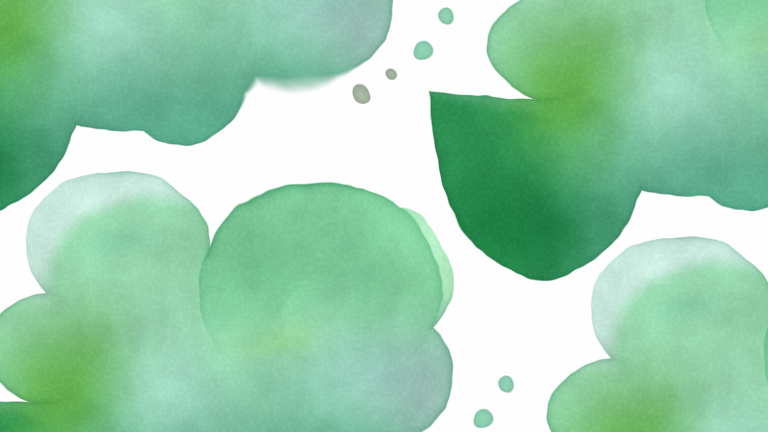
This background is drawn by a Shadertoy shader. Its source:

```glsl
// Watercolour washes in green on white paper: one blot motif, built from
// ellipses with warped rims, is repeated on a slanted lattice. Soft glows tint
// it, and layered sines and cellular noise give ragged edges and paper grain.

vec2 hash2(vec2 p) {
    return fract(sin(vec2(dot(p, vec2(127.1, 311.7)), dot(p, vec2(269.5, 183.3)))) * 4375.5);
}

// Distance to the nearest scattered cell point
float cellular(vec2 p) {
    vec2 cell = floor(p), f = fract(p);
    float nearest = 2.0;
    for (int y = -1; y <= 1; y++)
        for (int x = -1; x <= 1; x++) {
            vec2 g = vec2(x, y);
            nearest = min(nearest, length(g + hash2(cell + g) - f));
        }
    return nearest;
}

// Layered sines, turned and sharpened at every octave
vec2 ripple(vec2 p) {
    vec2 sum = vec2(0.0);
    float amp = 1.0;
    p *= 13.0;
    for (int i = 0; i < 5; i++) {
        sum += amp * sin(p.yx + 1.7 * sin(p * 0.6 + float(i)));
        p = mat2(1.4, 1.2, -1.2, 1.4) * p + 2.3;
        amp *= 0.56;
    }
    return sum;
}

float ellipse(vec2 p, vec2 center, vec2 radius) {
    vec2 q = (p - center) / radius;
    float k = max(length(q), 1e-4);
    return k * (k - 1.0) / max(length(q / radius), 1e-4);
}

float glow(vec2 p, vec2 center, vec2 radius) {
    vec2 q = (p - center) / radius;
    return exp(-dot(q, q));
}

float fall(float start, float end, float x) { return 1.0 - smoothstep(start, end, x); }

float greenLobe(vec2 p) { return ellipse(p, vec2(0.74, 0.34), vec2(0.28, 0.245)); }

// Silhouette of the whole blot
float blot(vec2 p) {
    float d = ellipse(p, vec2(0.27, 0.43), vec2(0.21, 0.18));
    d = min(d, greenLobe(p));
    d = min(d, ellipse(p, vec2(0.90, 0.36), vec2(0.145, 0.16)));
    d = min(d, ellipse(p, vec2(0.82, 0.13), vec2(0.23, 0.185)));
    d = min(d, ellipse(p, vec2(0.45, 0.12), vec2(0.33, 0.285)));
    d = min(d, ellipse(p, vec2(0.56, -0.06), vec2(0.14, 0.13)));
    d = min(d, ellipse(p, vec2(0.19, 0.20), vec2(0.23, 0.14)));
    float leaf = ellipse(p, vec2(0.085, 0.07), vec2(0.26, 0.415));
    return min(d, max(leaf, p.y - 0.08));
}

// Pigment of the blot, from broad washes to local tints
vec3 pigment(vec2 p, vec2 warped) {
    vec3 c = mix(vec3(0.36, 0.67, 0.55), vec3(0.59, 0.84, 0.68), smoothstep(-0.16, 0.26, p.y));
    c = mix(c, vec3(0.64, 0.85, 0.78), 0.8 * glow(p, vec2(0.39, 0.10), vec2(0.13, 0.15)));
    c = mix(c, vec3(0.60, 0.82, 0.76), 0.9 * glow(p, vec2(0.87, 0.14), vec2(0.21, 0.12)));
    c = mix(c, vec3(0.59, 0.71, 0.69), 0.8 * glow(p, vec2(1.00, 0.09), vec2(0.12, 0.14)));
    c = mix(c, vec3(0.70, 0.92, 0.76), smoothstep(0.84, 1.0, p.x) * smoothstep(0.24, 0.36, p.y));
    // Pale top left, ending in a ragged inner edge
    float inner = ellipse(warped, vec2(0.36, 0.33), vec2(0.245, 0.20));
    float pale = smoothstep(-0.015, 0.04, inner) * smoothstep(0.28, 0.36, p.y)
               * fall(0.46, 0.56, p.x);
    c = mix(c, vec3(0.80, 0.91, 0.88), 0.9 * pale);
    c = mix(c, vec3(0.48, 0.76, 0.62), 0.6 * glow(p, vec2(0.29, 0.44), vec2(0.06, 0.03)));
    // Overlapping green lobe
    float lobe = greenLobe(warped);
    float cover = fall(-0.004, 0.003, lobe) * smoothstep(0.16, 0.36, p.y);
    c = mix(c, vec3(0.47, 0.79, 0.59), 0.75 * cover);
    c -= vec3(0.12, 0.07, 0.09) * cover * exp(min(lobe, 0.0) / 0.008);
    c = mix(c, vec3(0.43, 0.75, 0.53), 0.5 * glow(p, vec2(0.60, 0.40), vec2(0.12, 0.09)));
    // Dark leaf below the bright green heart
    float leaf = fall(0.02, 0.28, p.x) * fall(0.04, 0.12, p.y);
    c = mix(c, vec3(0.18, 0.57, 0.33), leaf);
    c = mix(c, vec3(0.09, 0.47, 0.24), 0.7 * glow(p, vec2(0.02, -0.24), vec2(0.22, 0.11)));
    c = mix(c, vec3(0.38, 0.68, 0.28), 0.9 * glow(p, vec2(0.15, 0.10), vec2(0.13, 0.15)));
    return mix(c, vec3(0.56, 0.80, 0.50), 0.5 * glow(p, vec2(0.66, 0.20), vec2(0.10, 0.05)));
}

void mainImage(out vec4 fragColor, in vec2 fragCoord) {
    float px = 1.0 / iResolution.y;
    vec2 uv = fragCoord * px;
    vec3 color = vec3(0.995);
    float grain = cellular(uv * 110.0) - 0.45;

    for (int j = 0; j <= 1; j++)
        for (int i = -1; i <= 1; i++) {
            // Slanted lattice of repeats
            vec2 p = uv - float(i) * vec2(-0.139, 0.852) - float(j) * vec2(1.169, 0.701);
            vec2 wave = ripple(p);
            vec2 warped = p + 0.0055 * wave;
            float d = blot(warped);

            // Wash, with cloudy mottling and a dark dried rim
            vec3 wash = pigment(p + 0.014 * wave, warped);
            wash *= 1.0 + 0.025 * wave.x + 0.05 * (cellular(p * 16.0 + wave * 0.4) - 0.45);
            wash += 0.04 * grain;
            float faint = max(fall(0.10, 0.30, p.x) * smoothstep(0.30, 0.40, p.y),
                              smoothstep(0.85, 0.95, p.x) * smoothstep(0.25, 0.35, p.y));
            float rim = exp(min(d, 0.0) / 0.006) * (0.8 + 0.15 * wave.y) * (1.0 - 0.85 * faint);
            wash *= 1.0 - rim * vec3(0.32, 0.17, 0.22);
            float soft = px + 0.025 * glow(p, vec2(0.83, -0.05), vec2(0.10, 0.05));
            color = mix(color, wash, fall(-soft, soft, d));

            // Trail of stray drops
            for (int k = 0; k < 4; k++) {
                float n = float(k);
                vec2 center = vec2(1.175, 0.105) - 0.062 * n + vec2(0.012, -0.01) * sin(1.57 * n);
                float drop = length(warped - center) - 0.018 - 0.005 * sin(n * 2.5);
                vec3 tint = mix(vec3(0.57, 0.83, 0.71), vec3(0.66, 0.72, 0.64), step(1.5, n));
                tint -= 0.10 * exp(min(drop, 0.0) / 0.005);
                color = mix(color, tint + 0.04 * grain, fall(-px, px, drop));
            }
        }
    fragColor = vec4(clamp(color, 0.0, 1.0), 1.0);
}
```
